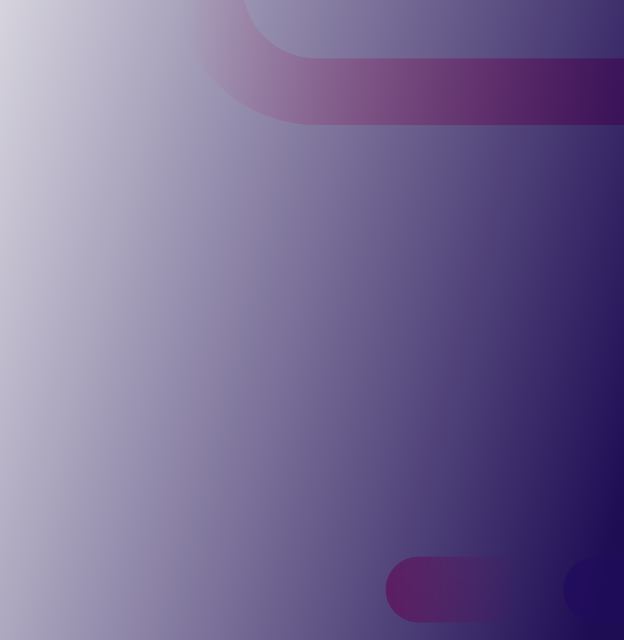
A Shadertoy shader for this background:

```glsl
// Pale lilac to deep indigo gradient with a fading plum rounded frame and two soft pills.

#define GRADIENT_TILT 0.26
#define GRADIENT_LENGTH 1.178
#define FRAME_CORNER vec2(0.4948, 1.0247)
#define FRAME_RADIUS 0.168
#define FRAME_HALF_WIDTH 0.052
#define PILL_HEIGHT 0.0788
#define PILL_RADIUS 0.0514

const vec3 LILAC = vec3(0.84, 0.83, 0.87);
const vec3 INDIGO = vec3(0.12, 0.05, 0.33);
const vec3 ROSE = vec3(0.75, 0.05, 0.31);
const vec3 PLUM = vec3(0.24, 0.02, 0.31);
const vec3 BERRY = vec3(0.37, 0.05, 0.34);
const vec3 NIGHT = vec3(0.125, 0.045, 0.36);

// Position of x between two ends, limited to 0..1.
float ramp(float start, float end, float x) {
    return clamp((x - start) / (end - start), 0.0, 1.0);
}

// Antialiased coverage of a signed distance.
float coverage(float dist) {
    float pixel = 1.0 / iResolution.y;
    return clamp(0.5 - dist / pixel, 0.0, 1.0);
}

// Stroke around the lower left corner of a large rounded rectangle.
float frameDistance(vec2 p) {
    vec2 q = FRAME_CORNER - p;
    float outline = length(max(q, 0.0)) + min(max(q.x, q.y), 0.0) - FRAME_RADIUS;
    return abs(outline) - FRAME_HALF_WIDTH;
}

// Horizontal capsule whose cap centres lie at x = left and x = right.
float pillDistance(vec2 p, float left, float right) {
    vec2 nearest = vec2(clamp(p.x, left, right), PILL_HEIGHT);
    return distance(p, nearest) - PILL_RADIUS;
}

void mainImage(out vec4 fragColor, in vec2 fragCoord) {
    vec2 p = fragCoord / iResolution.y;

    // Tilted background gradient
    float shade = ramp(0.0, GRADIENT_LENGTH, p.x + GRADIENT_TILT * (1.0 - p.y));
    vec3 color = mix(LILAC, INDIGO, shade);

    // Frame, growing denser and darker to the right
    vec3 frameColor = mix(ROSE, PLUM, ramp(0.306, 0.964, p.x));
    float frameAlpha = 0.6 * ramp(0.285, 0.964, p.x);
    color = mix(color, frameColor, frameAlpha * coverage(frameDistance(p)));

    // Berry pill, dissolving to the right
    float berryAlpha = 0.7 * (1.0 - ramp(0.603, 0.815, p.x));
    color = mix(color, BERRY, berryAlpha * coverage(pillDistance(p, 0.654, 0.78)));

    // Night pill, running off the right side
    float nightAlpha = 0.8 * (1.0 - ramp(0.90, 1.05, p.x));
    color = mix(color, NIGHT, nightAlpha * coverage(pillDistance(p, 0.932, 1.1)));

    fragColor = vec4(color, 1.0);
}
```
